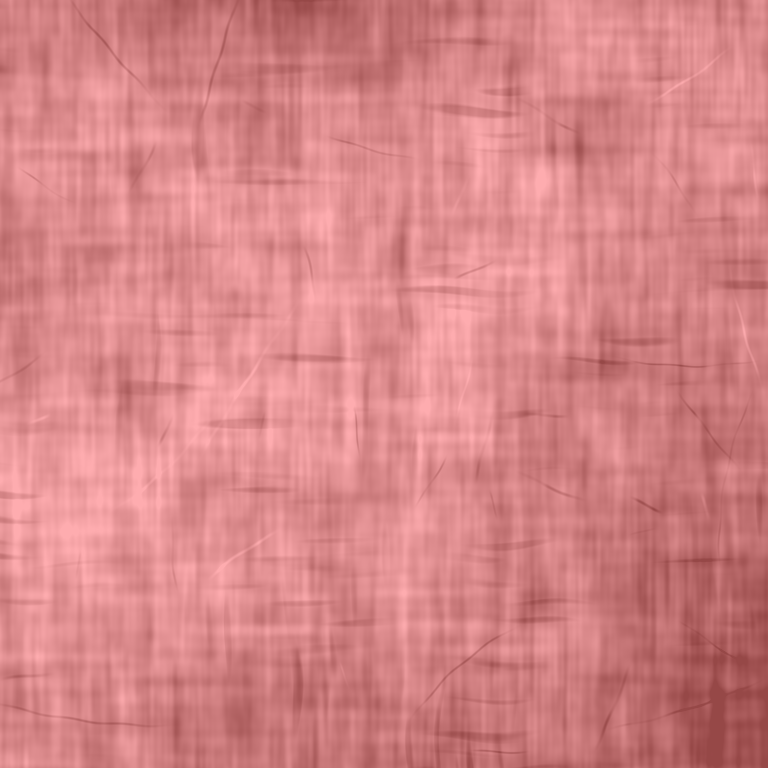
Write a Shadertoy shader that draws this texture.

```glsl
// Worn rose-pink cloth: uneven dye, woven fibres, dark threads and fine scratches.

vec3 hash3(vec2 p) {
    vec3 q = fract(vec3(p.xyx) * vec3(0.1031, 0.1030, 0.0973));
    q += dot(q, q.yxz + 33.33);
    return fract((q.xxy + q.yzz) * q.zyx);
}

// Cellular noise: one soft light or dark blob per cell, centred on zero.
float cells(vec2 p) {
    vec2 cell = floor(p), f = p - cell;
    float sum = 0.0;
    for (int y = -1; y <= 1; y++) {
        for (int x = -1; x <= 1; x++) {
            vec2 offset = vec2(x, y);
            vec3 h = hash3(cell + offset + 71.0);
            vec2 d = offset + h.xy - f;
            float falloff = max(0.0, 1.0 - dot(d, d));
            sum += (h.z * 2.0 - 1.0) * falloff * falloff;
        }
    }
    return sum;
}

// Broad soft spot of dye.
float stain(vec2 uv, vec2 centre, vec2 size) {
    vec2 d = (uv - centre) / size;
    return exp(-dot(d, d));
}

float dyeTone(vec2 uv) {
    float tone = 0.70;
    tone -= 0.55 * stain(uv, vec2(0.25, 1.02), vec2(0.42, 0.15));
    tone -= 0.85 * stain(uv, vec2(1.03, 0.03), vec2(0.25, 0.22));
    tone += 0.40 * stain(uv, vec2(0.03, 0.37), vec2(0.22, 0.13));
    tone += 0.20 * stain(uv, vec2(0.48, 0.63), vec2(0.35, 0.25));
    tone += 0.25 * stain(uv, vec2(0.73, 0.93), vec2(0.12, 0.08));
    tone -= 0.25 * stain(uv, vec2(0.79, 0.76), vec2(0.08, 0.16));
    tone -= 0.20 * stain(uv, vec2(0.86, 0.36), vec2(0.12, 0.08));
    tone -= 0.20 * stain(uv, vec2(0.40, 0.03), vec2(0.40, 0.14));
    tone += 0.16 * cells(uv * vec2(5.0, 7.0));
    tone += 0.14 * cells(uv * vec2(15.0, 12.0) + 9.0);
    tone += 0.15 * cells(uv * vec2(38.0, 27.0) + 31.0);
    return tone + 0.07 * cells(uv * vec2(95.0, 70.0) + 53.0);
}

// Stretched grain in both directions, plus faint vertical ribs.
float weaveTone(vec2 uv) {
    float tone = 0.16 * cells(uv * vec2(75.0, 6.0) + 17.0);
    tone += 0.14 * cells(uv * vec2(170.0, 16.0) + 43.0);
    tone += 0.13 * cells(uv * vec2(8.0, 85.0) + 5.0);
    float ribs = sin(uv.x * 760.0 + 2.0 * sin(uv.x * 41.0)) + 0.5 * sin(uv.x * 433.0);
    return tone + 0.035 * ribs * smoothstep(-0.1, 0.7, cells(uv * vec2(13.0, 7.0) + 3.0));
}

// Broken dark threads, gathered in patches.
float threadShade(vec2 uv) {
    vec2 p = uv + 0.003 * sin(uv.yx * 23.0 + 2.0 * sin(uv.yx * 9.0));
    float across = smoothstep(0.45, 1.1, cells(p * vec2(9.0, 95.0) + 23.0));
    float down = smoothstep(0.45, 1.1, cells(p * vec2(100.0, 11.0) + 61.0));
    float acrossPatch = smoothstep(-0.3, 0.5, cells(uv * 6.0 + 13.0));
    float downPatch = smoothstep(-0.2, 0.6, cells(uv * vec2(8.0, 5.0) + 37.0));
    return across * acrossPatch + 0.8 * down * downPatch;
}

// Thin bowed creases: mostly dark, every fourth one light.
float scratchTone(vec2 uv, float pixel) {
    float tone = 0.0;
    float wear = smoothstep(-0.5, 0.5, cells(uv * 32.0 + 19.0));
    for (int i = 0; i < 44; i++) {
        vec3 place = hash3(vec2(i, 3));
        vec3 form = hash3(vec2(i, 47));
        float angle = place.z * 3.1416;
        vec2 along = vec2(cos(angle), sin(angle));
        vec2 d = uv - place.xy;
        vec2 q = vec2(dot(d, along), dot(d, vec2(-along.y, along.x)));
        q.y += (form.y - 0.5) * 3.0 * q.x * q.x + 0.001 * sin(q.x * 90.0);
        float halfLength = mix(0.02, 0.14, form.x * form.x);
        float width = 0.0008 + 0.0014 * form.z + pixel;
        float line = 1.0 - smoothstep(0.0, width, abs(q.y));
        line *= 1.0 - smoothstep(0.4, 1.0, abs(q.x) / halfLength);
        tone += line * (i % 4 == 0 ? 0.28 : -0.42);
    }
    return tone * mix(0.25, 1.0, wear);
}

void mainImage(out vec4 fragColor, in vec2 fragCoord) {
    vec2 uv = fragCoord / iResolution.y;
    float tone = dyeTone(uv) + weaveTone(uv);
    tone -= 0.38 * threadShade(uv);
    tone += scratchTone(uv, 1.0 / iResolution.y);

    vec3 darkRose = vec3(0.66, 0.35, 0.35);
    vec3 paleRose = vec3(0.94, 0.62, 0.63);
    fragColor = vec4(mix(darkRose, paleRose, clamp(tone, -0.25, 1.2)), 1.0);
}
```
